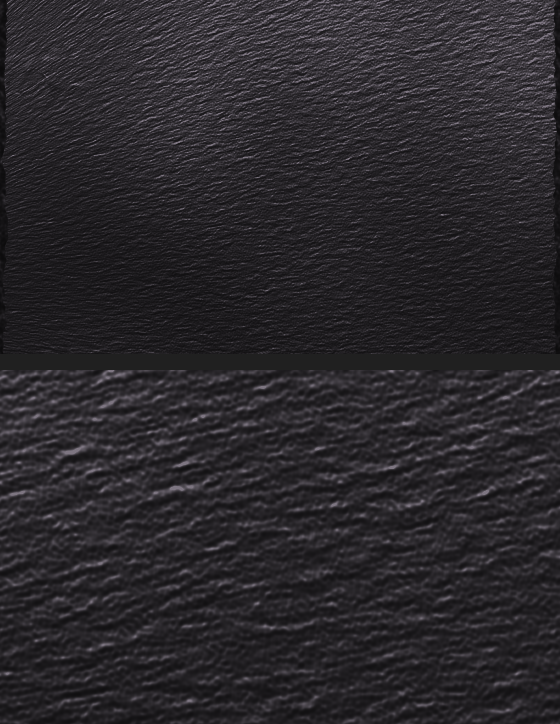
Top, the full canvas; bottom, a detail of the centre.
Reproduce this texture procedurally as a Shadertoy shader.

```glsl
// A dark slate slab: fine cleavage ridges fan out from the left edge and bend
// towards the right. Stretched gradient noise along curved flow lines forms a
// height field, lit from above; ledges and chipped side edges are laid over it.

const vec3 SLATE_TINT = vec3(0.985, 0.925, 1.02);
const float SHADOW_LEVEL = 0.052;
const float LIGHT_LEVEL = 0.1;

// Integer hash giving a gradient vector with components in -1..1
vec2 hashGradient(vec2 cell) {
    uvec2 k = uvec2(ivec2(cell)) * uvec2(1597u, 3571u);
    uint h = (k.x ^ k.y) * 74729u;
    h = (h ^ (h >> 15)) * 48271u;
    h ^= h >> 13;
    h *= 69621u;
    h ^= h >> 16;
    return vec2(h & 1023u, (h >> 10) & 1023u) / 511.5 - 1.0;
}

float gradientNoise(vec2 p) {
    vec2 i = floor(p), f = p - i;
    vec2 w = f * f * f * (f * (f * 6.0 - 15.0) + 10.0);
    vec2 e = vec2(0.0, 1.0);
    float a = dot(hashGradient(i), f);
    float b = dot(hashGradient(i + e.yx), f - e.yx);
    float c = dot(hashGradient(i + e.xy), f - e.xy);
    float d = dot(hashGradient(i + e.yy), f - e.yy);
    return mix(mix(a, b, w.x), mix(c, d, w.x), w.y);
}

// Coordinate across the flow: its level lines are the cleavage directions
float flowCoordinate(vec2 p) {
    float spread = 2.0 - exp(-1.2 * p.x);
    float sway = 0.012 * gradientNoise(p * 5.0);
    return (p.y - 0.33 - 0.2 * p.x + sway) / spread;
}

// Slab height: two sizes of stretched ridges and a fine round grain
float slateHeight(vec2 p) {
    float across = flowCoordinate(p);
    float ragged = 0.35 * gradientNoise(p * 50.0);
    float fine = gradientNoise(vec2(p.x * 42.0, across * 225.0 + ragged));
    float broad = gradientNoise(vec2(p.x * 19.0 + 9.0, across * 110.0 + 2.0 * ragged));
    float grain = gradientNoise(p * 190.0 + 31.0);
    return fine + 1.2 * broad + 0.65 * grain;
}

// Light falling from above on the ridges
float ridgeLight(vec2 p, vec2 lightStep) {
    return slateHeight(p) - slateHeight(p + lightStep);
}

// Soft glow of the slab: bright at the top, dim at the bottom and left
float broadTone(vec2 p, float across) {
    float rise = 1.08 * smoothstep(0.08, 0.98, p.y);
    float leftShade = 0.4 * p.y * (1.0 - smoothstep(0.0, 0.45, across));
    float cloud = 0.4 * gradientNoise(p * 2.3 + 4.0);
    return -0.45 + rise - leftShade + cloud;
}

// Sparse broken steps: a bright lip with a shadow beneath
float ledges(vec2 p) {
    float bend = 0.3 * gradientNoise(p * 22.0);
    float level = gradientNoise(vec2(p.x * 4.0, p.y * 13.0) + bend);
    float zone = smoothstep(0.12, 0.4, gradientNoise(p * 3.2 + 17.0));
    float broken = smoothstep(-0.1, 0.3, gradientNoise(p * vec2(30.0, 45.0)));
    float lip = 1.0 - smoothstep(0.0, 0.05, abs(level));
    float shade = 1.0 - smoothstep(0.0, 0.06, abs(level + 0.08));
    return zone * broken * (0.8 * lip - 0.5 * shade);
}

// Coverage of the ragged strips along the left and right sides
float chippedEdge(vec2 p, float aspect) {
    float side = step(0.5 * aspect, p.x);
    float inset = min(p.x, aspect - p.x);
    float bite = 0.013 * gradientNoise(vec2(p.y * 13.0, side * 7.3 + 0.4));
    float nick = 0.009 * gradientNoise(vec2(p.y * 48.0, side * 5.7 + 0.3));
    return 1.0 - smoothstep(-0.002, 0.002, inset - 0.014 - bite - nick);
}

// Tone of the flaked stone inside the side strips
float chipTone(vec2 p) {
    float flakes = gradientNoise(vec2(p.x * 55.0 + p.y * 18.0, p.y * 34.0));
    float crumbs = gradientNoise(p * 110.0 + 5.0);
    return -0.7 + 2.4 * flakes + 1.4 * crumbs;
}

void mainImage(out vec4 fragColor, in vec2 fragCoord) {
    vec2 p = fragCoord / iResolution.y;
    float aspect = iResolution.x / iResolution.y;
    float across = p.x / aspect;

    // Slab surface
    float contrast = mix(1.2, 1.65, smoothstep(0.0, 0.4, across));
    float tone = broadTone(p, across) + ledges(p);
    tone += contrast * ridgeLight(p, vec2(-0.0008, 0.0032));

    // Side strips
    float edge = chippedEdge(p, aspect);
    tone = mix(tone, chipTone(p), edge);

    // Exponential response gives rare bright glints over a dark floor
    float level = SHADOW_LEVEL + LIGHT_LEVEL * exp(min(tone, 1.5));
    level *= mix(1.0, 0.75, edge);
    fragColor = vec4(level * SLATE_TINT, 1.0);
}
```
